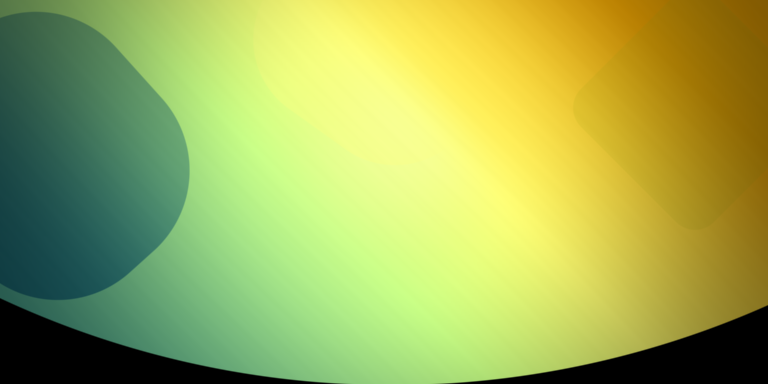
A Shadertoy shader for this background:

```glsl
// Teal-to-amber diagonal gradient with soft rounded panels above a curved black edge.

const vec3 TEAL = vec3(0.30, 0.67, 0.58);
const vec3 MINT = vec3(0.53, 0.82, 0.55);
const vec3 LIME = vec3(0.78, 1.00, 0.52);
const vec3 LEMON = vec3(1.00, 1.00, 0.44);
const vec3 GOLD = vec3(1.00, 0.84, 0.21);
const vec3 AMBER = vec3(0.98, 0.68, 0.01);
const vec3 PALE = vec3(0.96, 1.00, 0.66);
const vec3 DEEP_BLUE = vec3(0.00, 0.30, 0.42);
const vec3 OLIVE = vec3(0.72, 0.72, 0.08);

// Signed distance to a rounded box turned by an angle in radians.
float roundedBox(vec2 p, vec2 halfSize, float radius, float angle) {
    float c = cos(angle), s = sin(angle);
    vec2 local = vec2(c * p.x + s * p.y, c * p.y - s * p.x);
    vec2 q = abs(local) - halfSize + radius;
    return length(max(q, 0.0)) + min(max(q.x, q.y), 0.0) - radius;
}

// Antialiased coverage of the inside of a distance field.
float coverage(float dist, float pixel) {
    return 1.0 - smoothstep(-pixel, pixel, dist);
}

float linearStep(float a, float b, float x) {
    return clamp((x - a) / (b - a), 0.0, 1.0);
}

// Colour ramp from the lower left to the upper right.
vec3 diagonalRamp(float t) {
    vec3 color = mix(TEAL, MINT, linearStep(0.25, 0.74, t));
    color = mix(color, LIME, linearStep(0.74, 1.28, t));
    color = mix(color, LEMON, linearStep(1.28, 1.78, t));
    color = mix(color, GOLD, linearStep(1.78, 2.24, t));
    return mix(color, AMBER, linearStep(2.24, 2.60, t));
}

// Fine diagonal grain built from layered sines.
float grain(float across, float along) {
    float sum = 0.0;
    float frequency = 70.0;
    for (int i = 0; i < 3; i++) {
        sum += sin(across * frequency + 2.0 * sin(along * 3.0 + float(i)));
        frequency *= 1.7;
    }
    return sum / 3.0;
}

void mainImage(out vec4 fragColor, in vec2 fragCoord) {
    vec2 p = fragCoord / iResolution.y;
    float pixel = 1.0 / iResolution.y;
    float diagonal = p.x + p.y;

    // Base gradient and central highlight
    vec3 color = diagonalRamp(diagonal);
    vec2 glow = p - vec2(1.05, 0.66);
    color = mix(color, PALE, 0.65 * exp(-14.0 * dot(glow, glow))
                * (1.0 - smoothstep(1.70, 1.98, diagonal)));

    // Upper panel, fading out towards the warm side
    float upper = roundedBox(p - vec2(1.029, 0.948), vec2(0.349, 0.312), 0.221, 0.95);
    float upperFade = 1.0 - smoothstep(1.55, 1.95, diagonal);
    color = mix(color, vec3(1.0, 1.0, 0.50), 0.32 * upperFade * coverage(upper, pixel));

    // Left panel
    float left = roundedBox(p - vec2(0.122, 0.594), vec2(0.323, 0.370), 0.281, 0.733);
    float leftTint = mix(0.64, 0.36, smoothstep(0.4, 1.1, diagonal));
    color = mix(color, DEEP_BLUE, leftTint * coverage(left, pixel));

    // Right panel
    float right = roundedBox(p - vec2(1.810, 0.719), vec2(0.245), 0.070, 0.785);
    color = mix(color, OLIVE, 0.16 * coverage(right, pixel));

    // Grain, vignette and curved lower edge
    color += 0.005 * grain(diagonal, p.x - p.y);
    color *= 1.0 - 0.5 * smoothstep(0.30, 1.20, length(p - vec2(1.0, 0.55)));
    color *= coverage(length(p - vec2(1.02, 2.407)) - 2.41, pixel);

    fragColor = vec4(clamp(color, 0.0, 1.0), 1.0);
}
```
